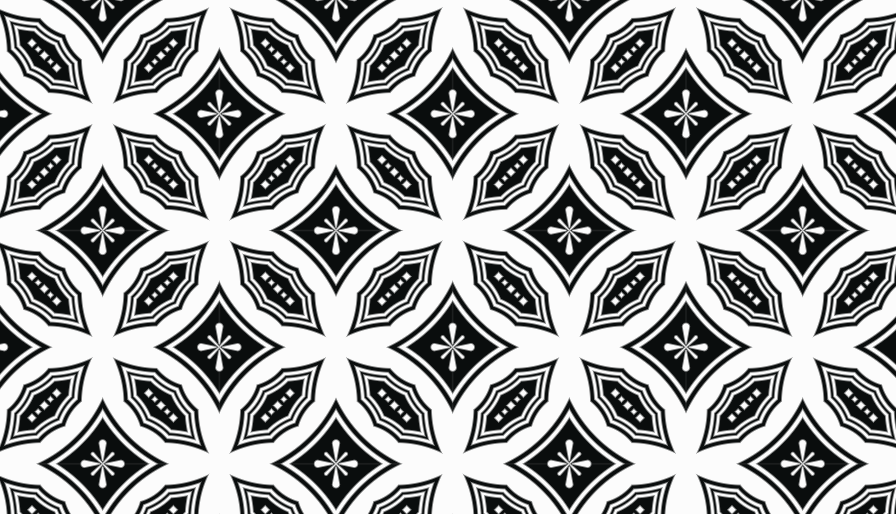
Reproduce this pattern procedurally as a Shadertoy shader.

```glsl
// Black and white lattice of concave four-pointed stars and scalloped leaves.

const float SQRT_HALF = 0.70710678;

// Antialiased coverage of the region where dist < 0.
float fill(float dist, float soft) {
    return clamp(0.5 - dist / soft, 0.0, 1.0);
}

// Coverage of the band lying between two depths inside a shape.
float band(float depth, float outer, float inner, float soft) {
    return fill(outer - depth, soft) - fill(inner - depth, soft);
}

// Signed distance to the outside of a circle: bites a concave arc.
float bite(vec2 p, vec2 centre, float radius) {
    return radius - length(p - centre);
}

// Teardrop along +x whose radius grows from r0 to r1.
float petal(vec2 p, float start, float end, float r0, float r1) {
    float t = clamp((p.x - start) / (end - start), 0.0, 1.0);
    return length(p - vec2(mix(start, end, t), 0.0)) - mix(r0, r1, t);
}

// Eight petals: four broad ones on the axes, four thin ones between.
float flower(vec2 q) {
    vec2 diagonal = vec2(q.x + q.y, q.y - q.x) * SQRT_HALF;
    float broad = min(petal(q, 0.03, 0.155, 0.006, 0.032),
                      petal(q.yx, 0.03, 0.175, 0.006, 0.032));
    return min(broad, petal(diagonal, 0.0, 0.12, 0.006, 0.015));
}

float star(vec2 q) {
    return bite(q, vec2(1.039), 1.144);
}

// Leaf quarter: one arc from tip to shoulder, one from shoulder to waist.
float leaf(vec2 p) {
    return max(bite(p, vec2(0.875, 0.845), 0.898),
               bite(p, vec2(0.203, 0.613), 0.416));
}

// Five small diamonds along the leaf axis, alternating in size.
float diamonds(vec2 p) {
    float index = clamp(round(p.x / 0.075), 0.0, 2.0);
    p.x -= index * 0.075;
    vec2 side = abs(vec2(p.x + p.y, p.x - p.y)) * SQRT_HALF;
    return (side.x + side.y) * SQRT_HALF - (index == 1.0 ? 0.018 : 0.026);
}

void mainImage(out vec4 fragColor, in vec2 fragCoord) {
    // One unit is half a repeat; 3.84 repeats span the width.
    float unitsPerPixel = 7.68 / iResolution.x;
    float soft = max(1.3 * unitsPerPixel, 0.016);
    vec2 p = fragCoord * unitsPerPixel - vec2(1.88, 3.43);

    // Fold so that the nearest star sits at the origin.
    vec2 cell = abs(mod(p + 1.0, 2.0) - 1.0);
    vec2 q = cell.x + cell.y > 1.0 ? 1.0 - cell : cell;

    // Leaf frame: x along the leaf, y across it.
    vec2 leafPos = abs(vec2(q.x - q.y, q.x + q.y - 1.0)) * SQRT_HALF;

    float starDist = star(q);
    float leafDist = leaf(leafPos);
    float ink = max(fill(starDist, soft), fill(leafDist, soft));

    // White inner borders.
    float white = band(-starDist, 0.040, 0.078, soft);
    white += band(-leafDist, 0.034, 0.063, soft);
    white += band(-leafDist, 0.085, 0.112, soft);

    // White ornaments.
    white = max(white, fill(flower(q), soft));
    white = max(white, fill(diamonds(leafPos), soft));

    // Faint tile seams showing through the dark stars.
    float seam = fill(min(cell.x, 1.0 - cell.y) - 0.004, soft);
    float light = 1.0 - ink * (1.0 - clamp(white, 0.0, 1.0));
    light = max(light, 0.12 * seam);

    fragColor = vec4(mix(vec3(0.04, 0.05, 0.05), vec3(0.99), light), 1.0);
}
```
